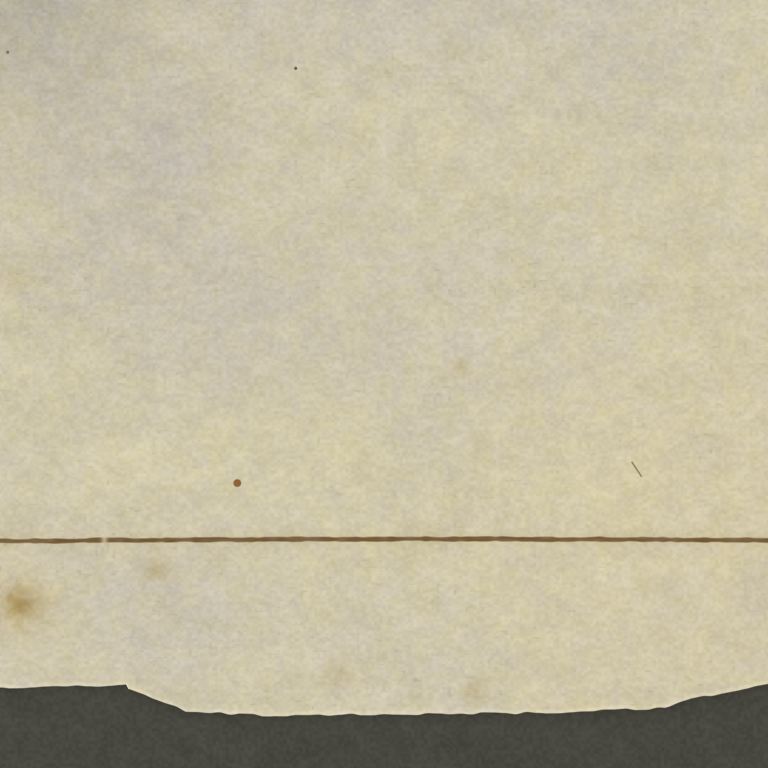
This texture is drawn by a three.js fragment shader. Its source:

```glsl
// Aged cream paper with a ruled brown line and a worn lower edge on a dark board.
varying vec2 vUv;

float hash(vec2 p) {
  vec3 q = fract(vec3(p.xyx) * 0.1031);
  q += dot(q, q.yzx + 33.33);
  return fract((q.x + q.y) * q.z);
}

float noise(vec2 p) {
  vec2 i = floor(p), f = fract(p);
  f = f * f * (3.0 - 2.0 * f);
  return mix(mix(hash(i), hash(i + vec2(1.0, 0.0)), f.x),
             mix(hash(i + vec2(0.0, 1.0)), hash(i + 1.0), f.x), f.y);
}

float fbm(vec2 p) {
  float sum = 0.0, amp = 0.5;
  for (int i = 0; i < 5; i++) {
    sum += amp * noise(p);
    p = mat2(0.8, 0.6, -0.6, 0.8) * p * 2.03 + 17.1;
    amp *= 0.5;
  }
  return sum;
}

float ramp(float a, float b, float x) {
  return clamp((x - a) / (b - a), 0.0, 1.0);
}

float segment(vec2 p, vec2 a, vec2 b) {
  vec2 d = b - a;
  return length(p - a - d * clamp(dot(p - a, d) / dot(d, d), 0.0, 1.0));
}

// Soft round stain, 1 at its centre
float stain(vec2 p, vec2 centre, float radius) {
  vec2 d = (p - centre) / radius;
  return exp(-dot(d, d));
}

// Hard-edged fleck with slightly smoothed rim
float fleck(vec2 p, vec2 centre, float radius) {
  return 1.0 - smoothstep(radius - 0.0012, radius + 0.0012, length(p - centre));
}

// Height of the torn lower edge
float paperEdge(float x) {
  float h = 0.104 + 0.004 * ramp(0.0, 0.165, x);
  h -= 0.006 * ramp(0.164, 0.167, x) + 0.028 * ramp(0.167, 0.242, x);
  h -= 0.006 * ramp(0.242, 0.35, x);
  h += 0.004 * ramp(0.35, 0.73, x) + 0.006 * ramp(0.73, 0.866, x);
  h += 0.012 * ramp(0.866, 0.9, x) + 0.019 * ramp(0.9, 1.0, x);
  return h + 0.003 * (noise(vec2(x * 70.0, 3.0)) - 0.5);
}

vec3 paperColour(vec2 p) {
  float cloud = fbm(p * 5.0) - 0.48;
  float mottle = fbm(p * vec2(32.0, 42.0) + 9.0) - 0.48;
  float grain = noise(p * 270.0) + noise(p * vec2(150.0, 210.0) + 40.0) - 1.0;
  float tint = fbm(p * 60.0 + 71.0) - 0.48;
  vec3 c = vec3(0.802, 0.771, 0.675);
  c += 0.05 * cloud + 0.06 * mottle + 0.038 * grain;
  c += vec3(0.015, 0.008, -0.07) * (tint + cloud);

  // Broad shading: cool upper left, warm lower right
  c -= vec3(0.075, 0.07, 0.052) * stain(p, vec2(0.03, 1.02), 0.14);
  c -= vec3(0.02, 0.02, 0.008) * stain(p, vec2(0.12, 0.85), 0.2);
  c += vec3(0.015, 0.008, -0.015) * stain(p, vec2(1.0, 0.3), 0.35);

  // Sparse dark fibres
  float fibre = smoothstep(0.83, 0.96, noise(p * vec2(135.0, 230.0) + 120.0));
  return c - 0.045 * fibre * noise(p * 24.0);
}

vec3 addStains(vec3 c, vec2 p) {
  vec3 ochre = vec3(0.09, 0.13, 0.20);
  float s = 0.9 * stain(p, vec2(0.025, 0.215), 0.015);
  s += 0.7 * stain(p, vec2(0.030, 0.213), 0.037);
  s += 0.45 * stain(p, vec2(0.204, 0.258), 0.014);
  s += 0.40 * stain(p, vec2(0.436, 0.121), 0.017);
  s += 0.50 * stain(p, vec2(0.618, 0.102), 0.014);
  s += 0.35 * stain(p, vec2(0.602, 0.521), 0.010);
  s += 0.25 * stain(p, vec2(0.016, 0.633), 0.016);
  c -= ochre * s * (0.7 + 0.6 * noise(p * 90.0));
  c = mix(c, vec3(0.52, 0.35, 0.17), 0.9 * fleck(p, vec2(0.309, 0.371), 0.005));
  c = mix(c, vec3(0.27, 0.25, 0.21), 0.8 * fleck(p, vec2(0.385, 0.911), 0.002));
  c = mix(c, vec3(0.35, 0.33, 0.28), 0.7 * fleck(p, vec2(0.010, 0.932), 0.002));
  float hair = segment(p, vec2(0.823, 0.398), vec2(0.835, 0.380));
  return mix(c, vec3(0.45, 0.38, 0.26), 0.7 * (1.0 - smoothstep(0.0, 0.002, hair)));
}

// Ruled ink line with uneven weight and a small break
vec3 addRule(vec3 c, vec2 p) {
  float y = 0.2955 + 0.0025 * sin(3.1416 * ramp(0.0, 1.15, p.x));
  float d = abs(p.y - y + 0.0012 * (noise(vec2(p.x * 45.0, 8.0)) - 0.5));
  float width = 0.0029 + 0.0012 * (noise(vec2(p.x * 110.0, 5.0)) - 0.5);
  float ink = 1.0 - smoothstep(width - 0.0014, width + 0.0014, d);
  ink *= 0.78 + 0.22 * noise(p * vec2(90.0, 250.0));
  ink *= 1.0 - 0.75 * stain(vec2(p.x, 0.0), vec2(0.136, 0.0), 0.004);
  c -= vec3(0.025, 0.035, 0.05) * exp(-d * 130.0);
  return mix(c, vec3(0.43, 0.33, 0.20), ink);
}

void main() {
  vec2 p = vUv;
  float above = p.y - paperEdge(p.x);
  vec3 paper = addRule(addStains(paperColour(p), p), p);
  paper += 0.045 * stain(vec2(above, 0.0), vec2(0.002, 0.0), 0.003);
  vec3 board = vec3(0.282, 0.280, 0.250) + 0.04 * (noise(p * 240.0) - 0.5);
  board += 0.035 * (fbm(p * 38.0) - 0.48);
  board *= 1.0 - 0.16 * exp(min(above, 0.0) * 160.0);
  gl_FragColor = vec4(mix(board, paper, smoothstep(-0.0012, 0.0012, above)), 1.0);
}
```
